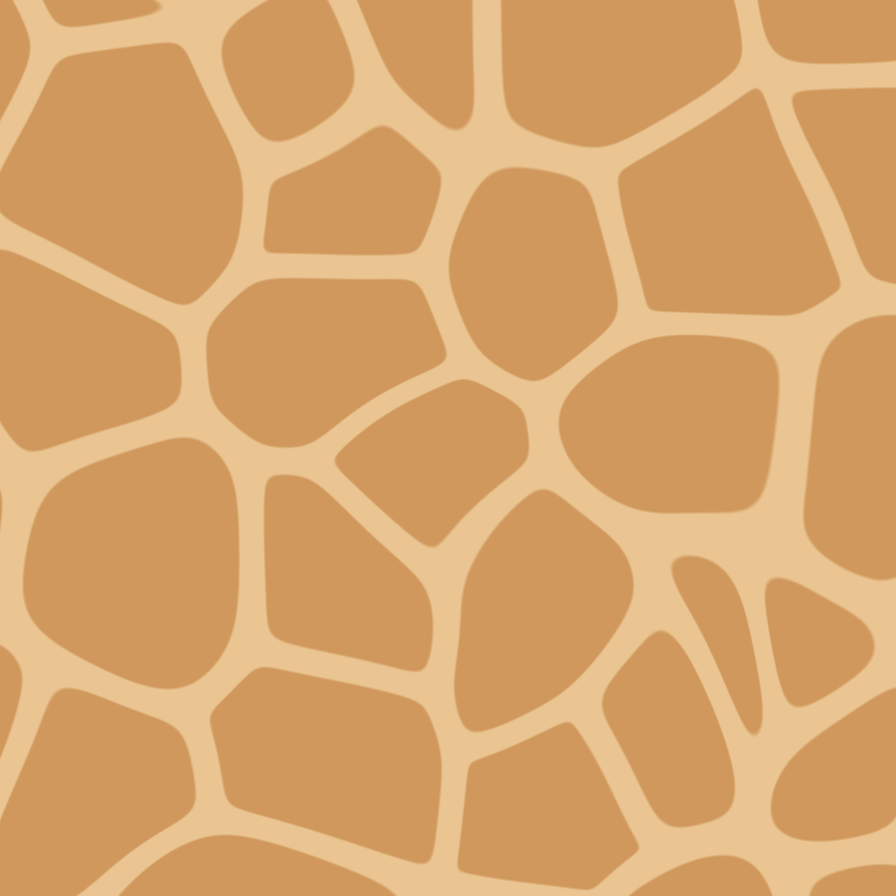
Reproduce this pattern procedurally as a WebGL 1 fragment shader.

```glsl
precision highp float;
// Giraffe hide: rounded tan patches of mixed size, parted by pale curved seams.

uniform vec2 u_resolution;

const vec3 PATCH_COLOR = vec3(0.816, 0.596, 0.361);
const vec3 SEAM_COLOR = vec3(0.918, 0.772, 0.569);

const float CELLS = 4.6;           // patches across the canvas
const float JITTER = 0.86;         // scatter of the patch centres
const float SIZE_SPREAD = 0.22;    // difference between small and large patches
const float SEAM_WIDTH = 0.028;    // in canvas units
const float EDGE_SOFTNESS = 0.0018;
const float SHARP_CORNER = 0.003;  // corner rounding, in canvas units
const float ROUND_CORNER = 0.020;
const float BEND_AMOUNT = 0.30;    // curvature of the seams, in cells
const float BEND_FREQUENCY = 0.9;
const vec2 SEED = vec2(17.0, 43.0);

vec3 hash3(vec2 p) {
  vec3 q = fract(vec3(p.xyx) * vec3(0.1031, 0.1030, 0.0973));
  q += dot(q, q.yxz + 33.33);
  return fract((q.xxy + q.yzz) * q.zyx);
}

// Smooth two-channel value noise in -0.5..0.5
vec2 noise2(vec2 p) {
  vec2 i = floor(p);
  vec2 f = p - i;
  f = f * f * f * (f * (f * 6.0 - 15.0) + 10.0);
  vec2 low = mix(hash3(i).xy, hash3(i + vec2(1.0, 0.0)).xy, f.x);
  vec2 high = mix(hash3(i + vec2(0.0, 1.0)).xy, hash3(i + 1.0).xy, f.x);
  return mix(low, high, f.y) - 0.5;
}

// Centre (xy) and size weight (z) of the patch owned by a grid cell
vec3 patchSite(vec2 cell) {
  vec3 h = hash3(cell + SEED);
  return vec3(cell + 0.5 + JITTER * (h.xy - 0.5), SIZE_SPREAD * h.z);
}

// Weighted squared distance to a site
float power(vec2 p, vec3 site) {
  vec2 d = p - site.xy;
  return dot(d, d) - site.z;
}

// Distance to the patch border, with corners rounded by a smooth minimum
float borderDistance(vec2 p) {
  vec2 home = floor(p);
  vec2 owner = home;
  float nearest = 1e5;
  for (int y = -2; y <= 2; y++) {
    for (int x = -2; x <= 2; x++) {
      vec2 cell = home + vec2(float(x), float(y));
      float d = power(p, patchSite(cell));
      if (d < nearest) {
        nearest = d;
        owner = cell;
      }
    }
  }

  vec3 site = patchSite(owner);
  float roundness = CELLS * mix(SHARP_CORNER, ROUND_CORNER, hash3(owner - SEED).x);
  float sum = 0.0;
  for (int y = -2; y <= 2; y++) {
    for (int x = -2; x <= 2; x++) {
      if (x == 0 && y == 0) continue;
      vec3 other = patchSite(owner + vec2(float(x), float(y)));
      float gap = max(distance(other.xy, site.xy), 0.001);
      float d = (power(p, other) - nearest) / (2.0 * gap);
      sum += exp(-d / roundness);
    }
  }
  return -roundness * log(max(sum, 1e-30));
}

void main() {
  vec2 p = CELLS * gl_FragCoord.xy / u_resolution.y;
  p += BEND_AMOUNT * noise2(p * BEND_FREQUENCY + SEED.yx);

  float edge = borderDistance(p) / CELLS - 0.5 * SEAM_WIDTH;
  float inside = smoothstep(-EDGE_SOFTNESS, EDGE_SOFTNESS, edge);
  gl_FragColor = vec4(mix(SEAM_COLOR, PATCH_COLOR, inside), 1.0);
}
```
